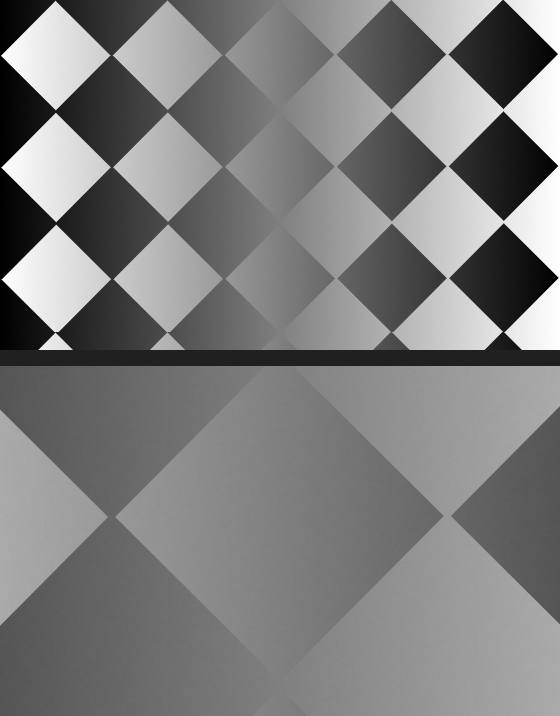
Top, the full canvas; bottom, a detail of the centre.
Reproduce this pattern procedurally as a WebGL 1 fragment shader.

```glsl
precision highp float;

// Five columns of diamonds on a grey ramp, each filled with the reversed ramp,
// so contrast fades to nothing mid-canvas and flips beyond it. A tile three
// rows high repeats downward, its short height clipping the third row's tips.

uniform vec2 u_resolution;

// Lengths are fractions of the canvas width.
const float PITCH = 0.1998;        // spacing of diamond centres
const float HALF_DIAGONAL = 0.0978; // slightly under half the pitch
const float TILE_HEIGHT = 0.5925;  // a little less than three rows
const vec2 FIRST_CENTRE = vec2(0.0995, 0.0993); // from the top left
const float TILT = 0.003;          // slight turn of the grid, in radians
const float RAMP_START = 0.0;
const float RAMP_END = 1.0;
const float GRAIN = 0.008;         // faint dither in the ramps
const float GRAIN_CELLS = 512.0;   // grain cells across the width

float hash(vec2 cell) {
    return fract(sin(dot(cell, vec2(12.9898, 78.233))) * 43758.5453);
}

// Signed distance to a diamond with equal diagonals.
float diamondDistance(vec2 p, float halfDiagonal) {
    return (abs(p.x) + abs(p.y) - halfDiagonal) * 0.70711;
}

// Offset from the nearest grid centre, in the tilted frame.
vec2 gridOffset(vec2 p) {
    vec2 d = p - FIRST_CENTRE;
    vec2 turned = vec2(d.x - TILT * d.y, d.y + TILT * d.x);
    return (fract(turned / PITCH + 0.5) - 0.5) * PITCH;
}

void main() {
    float pixel = 1.0 / u_resolution.x;

    // Measure downward from the top edge, then repeat the tile.
    vec2 p = vec2(gl_FragCoord.x, u_resolution.y - gl_FragCoord.y) * pixel;
    vec2 tile = vec2(p.x, mod(p.y, TILE_HEIGHT));

    float edge = diamondDistance(gridOffset(tile), HALF_DIAGONAL);
    float diamond = 1.0 - smoothstep(-0.6 * pixel, 0.6 * pixel, edge);

    // Opposing ramps for ground and diamonds.
    float ground = mix(RAMP_START, RAMP_END, p.x);
    float fill = mix(RAMP_END, RAMP_START, p.x);
    float grey = mix(ground, fill, diamond);

    grey += (hash(floor(p * GRAIN_CELLS)) - 0.5) * GRAIN;
    gl_FragColor = vec4(vec3(clamp(grey, 0.0, 1.0)), 1.0);
}
```
